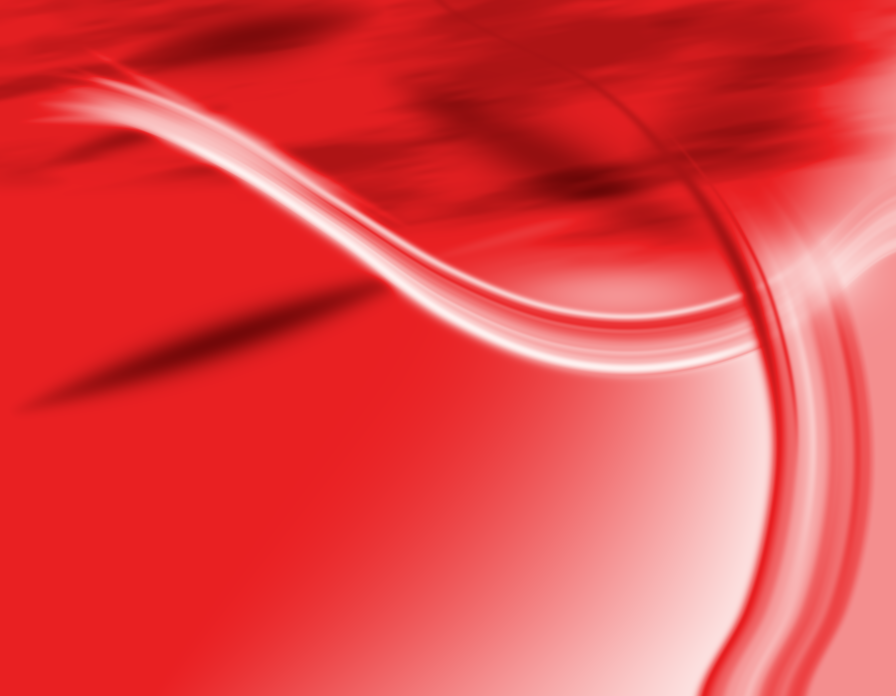
A Shadertoy shader for this background:

```glsl
// Red silk backdrop: a pale wave ribbon sweeps across and meets a curved band on the right.
// Smooth splines place the ribbons; a signed tone (dark < 0 < light) is built up
// from soft bands, spindles and stretched noise, then mapped to a red palette.

const vec3 RED = vec3(0.915, 0.125, 0.135);
const vec3 DARK = vec3(0.30, 0.0, 0.0);
const vec3 PALE = vec3(1.0, 0.985, 0.98);

// Curve heights or offsets at nine evenly spaced stations
const float WAVE_LOW[9] = float[9](.835, .826, .757, .654, .538, .472, .465, .517, .640);
const float WAVE_TOP[9] = float[9](.900, .880, .815, .712, .614, .555, .550, .607, .750);
const float ARC_IN[9] = float[9](.781, .830, .856, .865, .852, .820, .760, .664, .488);
const float ARC_OUT[9] = float[9](.898, .943, .966, .970, .957, .925, .860, .760, .600);

float spline(float k[9], float t) {
    float x = clamp(t, 0.0, 0.9999) * 8.0;
    int i = int(x);
    float f = fract(x);
    float a = k[max(i - 1, 0)], b = k[i], c = k[i + 1], d = k[min(i + 2, 8)];
    return b + 0.5 * f * (c - a + f * (2.0 * a - 5.0 * b + 4.0 * c - d
         + f * (3.0 * (b - c) + d - a)));
}

float hash(vec2 p) {
    return fract(sin(dot(p, vec2(127.1, 311.7))) * 43758.5453);
}

float noise(vec2 p) {
    vec2 i = floor(p), f = fract(p);
    f = f * f * (3.0 - 2.0 * f);
    return mix(mix(hash(i), hash(i + vec2(1, 0)), f.x),
               mix(hash(i + vec2(0, 1)), hash(i + vec2(1, 1)), f.x), f.y);
}

float fbm(vec2 p) {
    float sum = 0.0, amp = 0.55;
    for (int i = 0; i < 4; i++) {
        sum += amp * noise(p);
        p = p * 2.03 + 7.1;
        amp *= 0.5;
    }
    return sum;
}

float band(float d, float width) {
    return exp(-d * d / (width * width));
}

// Soft streak from a to b, tapering at both ends
float spindle(vec2 p, vec2 a, vec2 b, float width) {
    vec2 ab = b - a;
    float h = clamp(dot(p - a, ab) / dot(ab, ab), 0.0, 1.0);
    float taper = 4.0 * h * (1.0 - h);
    return taper * band(length(p - a - ab * h), width * (0.3 + 0.7 * taper));
}

// Pink light in the lower right, fading toward a slanted left edge
float lowerGlow(vec2 p, float arc) {
    float edge = 0.17 + 0.5 * p.y;
    float d = clamp((p.x - edge) / (arc - edge), 0.0, 1.0);
    return 0.9 * pow(d, mix(1.1, 2.2, clamp(p.y / 0.45, 0.0, 1.0)));
}

// Dark brushed clouds of the upper half
float clouds(vec2 p) {
    float n = fbm(vec2(p.x * 3.5 + p.y, (p.y - 0.22 * p.x) * 17.0));
    float t = -0.04 - 0.34 * smoothstep(0.45, 0.8, n);
    t -= 0.65 * spindle(p, vec2(.13, .91), vec2(.43, .985), .035);
    t -= 0.45 * spindle(p, vec2(.04, .76), vec2(.26, .85), .016);
    t -= 0.40 * spindle(p, vec2(-.05, .725), vec2(.08, .74), .016);
    t -= 0.50 * spindle(p, vec2(.42, .90), vec2(.80, .64), .045);
    t -= 0.35 * spindle(p, vec2(.70, .78), vec2(.92, .87), .045);
    return t - 0.30 * spindle(p, vec2(.72, .97), vec2(.96, .94), .04);
}

void mainImage(out vec4 fragColor, in vec2 fragCoord) {
    vec2 p = fragCoord / iResolution.xy;
    float low = spline(WAVE_LOW, p.x), top = spline(WAVE_TOP, p.x);
    float arc = spline(ARC_IN, p.y), outer = spline(ARC_OUT, p.y);
    float slope = (spline(WAVE_LOW, p.x + 0.01) - spline(WAVE_LOW, p.x - 0.01)) / 0.02;
    float lean = inversesqrt(1.0 + slope * slope);
    float s = (p.y - low) / (top - low);
    float r = (p.x - arc) / (outer - arc);

    // Ground below the wave, with a dark fold at the left
    float tone = mix(lowerGlow(p, arc), 0.50, smoothstep(-0.004, 0.01, p.x - arc));
    tone -= 0.75 * spindle(p, vec2(.01, .405), vec2(.49, .62), .027);

    // Upper field: clouds, glow over the trough, light from the right
    float sky = clouds(p) * smoothstep(0.68, 0.83, p.y + 0.2 * p.x);
    float trough = band(p.x - 0.69, 0.15) * band(p.y - 0.575, 0.055);
    float side = smoothstep(0.0, 0.24, p.x - 0.62 - 0.28 * p.y);
    float mist = fbm(p * vec2(7.0, 5.0) + 3.0);
    sky = mix(sky, 0.62, 0.85 * trough);
    sky = mix(sky, 0.45 + 0.6 * mist, side * mix(1.0, 0.4, smoothstep(0.86, 1.0, p.y)));
    sky += 0.14 * spindle(p, vec2(.46, .62), vec2(.95, .80), .012);
    float above = smoothstep(-0.005, 0.005, p.y - low);
    tone = mix(tone, sky, max(above, smoothstep(0.70, 0.76, p.y)));

    // Wave ribbon: silky interior, bright lower rim, thin upper rim
    float fade = smoothstep(0.02, 0.24, p.x);
    float inside = smoothstep(-0.02, 0.03, s) * smoothstep(1.02, 0.95, s);
    float silk = 0.12 + 0.62 * band(s - 0.42, 0.22) + 0.25 * (noise(vec2(s * 16.0, p.x * 3.0)) - 0.5);
    silk = mix(silk, 0.72, 0.7 * smoothstep(0.8, 0.92, p.x));
    tone = mix(tone, silk, inside * fade * 0.85);
    float rim = band((p.y - low - 0.010) * lean, 0.011);
    tone = mix(tone, 0.95, rim * fade * mix(1.0, 0.45, smoothstep(0.78, 0.95, p.x)));
    tone = mix(tone, 0.88, 0.85 * fade * band((p.y - top) * lean, 0.005) * smoothstep(0.98, 0.75, p.x));

    // Loose strands fanning out at the left end
    for (int i = 0; i < 5; i++) {
        float k = float(i) / 4.0;
        vec2 start = vec2(0.02 + 0.07 * k, 0.825 + 0.11 * k);
        vec2 end = vec2(0.37 + 0.09 * k, 0.69 - 0.02 * k);
        vec2 bow = vec2(0.0, 0.055 * (1.0 - k) * sin(3.14 * clamp((p.x - start.x) / 0.36, 0.0, 1.0)));
        tone = mix(tone, 0.75, 0.55 * spindle(p - bow, start, end, 0.008 + 0.008 * hash(vec2(k, 2.0))));
    }

    // Curved band on the right, translucent over the wave
    float cover = smoothstep(0.0, 0.05, r) * smoothstep(1.08, 0.98, r) * smoothstep(0.78, 0.45, p.y);
    float weave = 0.40 + 0.32 * band(r - 0.42, 0.16) - 0.30 * band(r - 0.92, 0.12)
                - 0.28 * band(r - 0.08, 0.10) - 0.18 * band(r - 0.66, 0.10);
    weave += 0.22 * (noise(vec2(r * 15.0, p.y * 2.5)) - 0.5);
    tone = mix(tone, weave, cover * 0.85);
    tone = mix(tone, 0.92, 0.75 * band(p.x - 0.91, 0.055) * band(p.y - 0.61, 0.055));

    // Dark leading edge and its thin companion
    float weight = mix(0.45, 1.0, band(p.y - 0.62, 0.17));
    tone = mix(tone, -0.42, weight * band(p.x - arc - 0.002, 0.004 + 0.006 * weight));
    tone = mix(tone, -0.15, 0.65 * band(p.x - arc - 0.024, 0.003) * smoothstep(0.3, 0.5, p.y) * smoothstep(0.85, 0.7, p.y));

    vec3 color = mix(RED, PALE, clamp(tone, 0.0, 1.0));
    color = mix(color, DARK, clamp(-tone, 0.0, 0.9));
    fragColor = vec4(color, 1.0);
}
```
